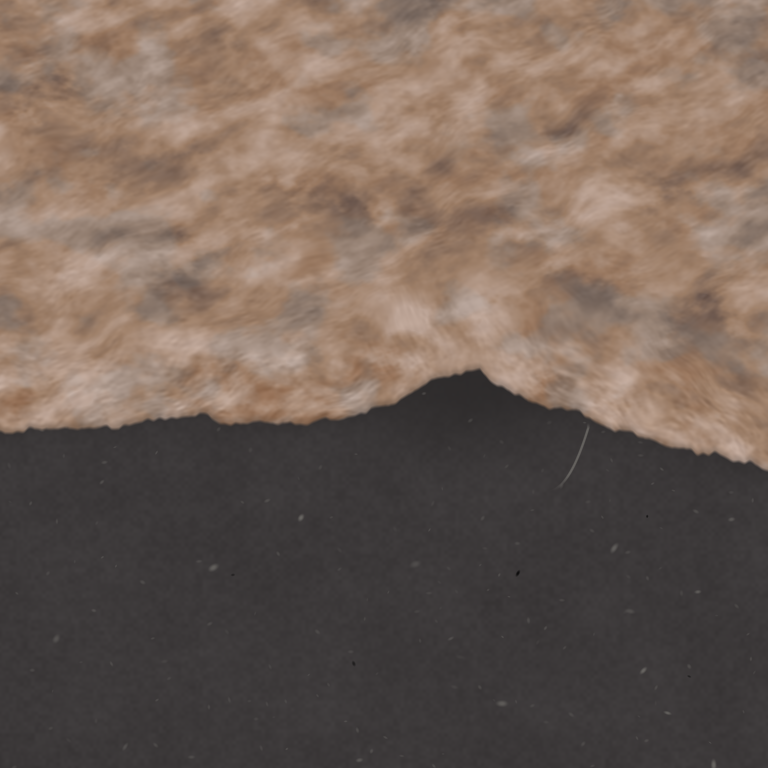
This texture is drawn by a WebGL 2 fragment shader. Its source:

```glsl
#version 300 es
precision highp float;
// Torn, fibrous tan felt above a dark speckled ground, with one loose hair.
uniform vec2 u_resolution;
out vec4 outColor;

const vec3 TAN = vec3(0.612, 0.492, 0.402);
const vec3 PALE = vec3(0.735, 0.640, 0.585);
const vec3 UMBER = vec3(0.380, 0.310, 0.285);
const vec3 RUST = vec3(0.550, 0.385, 0.275);
const vec3 GROUND = vec3(0.236, 0.223, 0.225);
const vec3 SHADOW = vec3(0.165, 0.155, 0.155);
const vec3 DUST = vec3(0.460, 0.450, 0.430);
const float FIBRE_ANGLE = 0.38;
const float FRAY = 0.008;
const float EDGE_SOFTNESS = 0.003;
const float FINE_FIBRE = 0.075;
const float GROUND_GRAIN = 0.034;

// Height of the torn edge at even steps across the canvas.
const float EDGE[17] = float[17](0.440, 0.439, 0.440, 0.454, 0.460, 0.449,
  0.445, 0.456, 0.470, 0.502, 0.517, 0.475, 0.462, 0.436, 0.417, 0.408, 0.391);

// Broad tonal patches: x, y, strength (negative is dark).
const vec3 PATCHES[14] = vec3[14](
  vec3(0.43, 0.71, -0.6), vec3(0.21, 0.765, -0.45), vec3(0.25, 0.62, -0.5),
  vec3(0.57, 0.945, -0.45), vec3(0.655, 0.685, -0.45), vec3(0.89, 0.70, -0.45),
  vec3(0.92, 0.56, -0.7), vec3(0.07, 0.845, -0.5), vec3(0.74, 0.62, -0.5),
  vec3(0.545, 0.58, 0.5), vec3(0.77, 0.50, 0.55), vec3(0.38, 0.54, 0.4),
  vec3(0.13, 0.51, 0.35), vec3(0.63, 0.62, 0.45));

float hash(vec2 p) {
  return fract(sin(dot(p, vec2(127.1, 311.7))) * 43758.5453);
}

float noise(vec2 p) {
  vec2 i = floor(p), f = fract(p);
  f = f * f * (3.0 - 2.0 * f);
  return mix(mix(hash(i), hash(i + vec2(1, 0)), f.x),
             mix(hash(i + vec2(0, 1)), hash(i + vec2(1, 1)), f.x), f.y);
}

float fbm(vec2 p) {
  float sum = 0.0, gain = 0.5;
  for (int i = 0; i < 4; i++) {
    sum += gain * noise(p);
    p = mat2(1.6, 1.2, -1.2, 1.6) * p + 7.3;
    gain *= 0.5;
  }
  return sum / 0.9375;
}

// Noise stretched along one direction: x holds broad strands, y fine ones.
vec2 strands(vec2 p, float angle) {
  float c = cos(angle), s = sin(angle);
  vec2 q = vec2(c * p.x + s * p.y, c * p.y - s * p.x);
  q += 0.022 * (vec2(noise(p * 18.0), noise(p * 18.0 + 31.0)) - 0.5);
  float broad = 0.6 * noise(q * vec2(18.0, 46.0)) + 0.4 * noise(q * vec2(38.0, 95.0) + 9.0);
  float fine = 0.5 * noise(q * vec2(75.0, 190.0) + 23.0) + 0.5 * noise(q * vec2(120.0, 230.0) + 57.0);
  return vec2(broad, fine) - 0.5;
}

float edgeHeight(float x) {
  float k = clamp(x, 0.0, 0.9999) * 16.0;
  int i = int(k);
  float ragged = noise(vec2(x * 45.0, 2.0)) + 0.5 * noise(vec2(x * 130.0, 5.0)) - 0.75;
  return mix(EDGE[i], EDGE[i + 1], fract(k)) + FRAY * ragged;
}

vec3 feltColor(vec2 p, float height) {
  // Fibres lean down to the right of the fold and stand up beside it.
  float slope = smoothstep(0.55, 0.72, p.x) * smoothstep(0.24, 0.06, height);
  vec2 fromTuft = (p - vec2(0.55, 0.57)) * 15.0;
  vec2 fibre = mix(strands(p, FIBRE_ANGLE), strands(p, -0.65), slope);
  fibre = mix(fibre, strands(p, -1.1), exp(-dot(fromTuft, fromTuft)));
  float cloud = fbm(p * vec2(9.0, 14.0) + 3.0) - 0.5;
  float mottled = fbm(p * vec2(26.0, 36.0) + 11.0) - 0.5;
  float tone = 0.04 + 0.55 * fibre.x + 0.6 * cloud + 0.7 * mottled;
  for (int i = 0; i < 14; i++) {
    vec2 d = (p - PATCHES[i].xy) * vec2(22.0, 30.0) + 4.0 * vec2(cloud, mottled);
    tone += 0.5 * PATCHES[i].z * exp(-dot(d, d));
  }
  float rim = smoothstep(0.15, 0.02, height);
  tone += 0.12 * rim;
  vec3 color = mix(TAN, PALE, clamp(tone * 2.1, 0.0, 1.0));
  color = mix(color, UMBER, clamp(-tone * 1.6, 0.0, 0.85));
  float warm = smoothstep(0.48, 0.72, fbm(p * vec2(10.0, 17.0) + 40.0));
  color = mix(color, RUST, warm * (0.2 + 0.45 * rim) * smoothstep(0.3, -0.1, tone));
  // Patches of cooler grey fibre and a fine thread relief.
  float luma = dot(color, vec3(0.3, 0.59, 0.11));
  float cool = smoothstep(0.5, 0.7, fbm(p * vec2(15.0, 20.0) + 70.0));
  color = mix(color, luma * vec3(1.07, 0.99, 0.95), 0.5 * cool);
  color += FINE_FIBRE * (1.0 + 0.7 * rim) * fibre.y;
  return color * mix(0.82, 1.0, smoothstep(0.0, 0.012, height));
}

// Scattered soft flecks of varied size and tilt, one candidate per cell.
float flecks(vec2 p, float cells, float density, float radius) {
  p = mat2(0.82, 0.57, -0.57, 0.82) * p + 0.02 * noise(p * 11.0) + 3.0;
  vec2 id = floor(p * cells), f = fract(p * cells);
  vec2 d = f - 0.2 - 0.6 * vec2(hash(id + 3.1), hash(id + 8.7));
  float a = 6.283 * hash(id + 5.9);
  d = vec2(cos(a) * d.x + sin(a) * d.y, 1.7 * (cos(a) * d.y - sin(a) * d.x));
  float size = radius * (0.6 + 0.6 * hash(id + 12.4));
  float strength = step(1.0 - density, hash(id + 17.3)) * (0.3 + 0.7 * hash(id + 21.9));
  return strength * smoothstep(size, 0.1 * size, length(d));
}

vec3 groundColor(vec2 p, float depth) {
  float grain = 0.5 * noise(p * 210.0) + 0.5 * noise(p * 120.0 + 4.0) - 0.5;
  vec3 color = GROUND + GROUND_GRAIN * grain + 0.03 * (fbm(p * 14.0) - 0.5);
  vec2 hollow = (p - vec2(0.61, 0.49)) * vec2(7.0, 13.0);
  color = mix(color, SHADOW, 0.75 * exp(-dot(hollow, hollow)));
  color = mix(color, SHADOW, 0.4 * exp(-depth * 65.0));
  color = mix(color, DUST, 0.35 * flecks(p, 42.0, 0.22, 0.2));
  color = mix(color, DUST, 0.8 * flecks(p + 5.0, 19.0, 0.08, 0.16));
  color *= 1.0 - flecks(p + 2.0, 14.0, 0.05, 0.07);
  // Loose hair curling down from the edge.
  float t = clamp((p.y - 0.36) / 0.083, 0.02, 1.0);
  float bend = 0.304 * pow(t, -0.55);
  float away = abs(p.x - 0.71 - 0.056 * pow(t, 0.45)) / sqrt(1.0 + bend * bend);
  float span = smoothstep(0.358, 0.385, p.y) * smoothstep(0.45, 0.44, p.y);
  return mix(color, DUST, 0.7 * span * smoothstep(0.0026, 0.0004, away));
}

void main() {
  vec2 p = gl_FragCoord.xy / u_resolution;
  float height = p.y - edgeHeight(p.x);
  float cover = smoothstep(-EDGE_SOFTNESS, EDGE_SOFTNESS, height);
  vec3 color = mix(groundColor(p, max(-height, 0.0)), feltColor(p, max(height, 0.0)), cover);
  outColor = vec4(color, 1.0);
}
```
